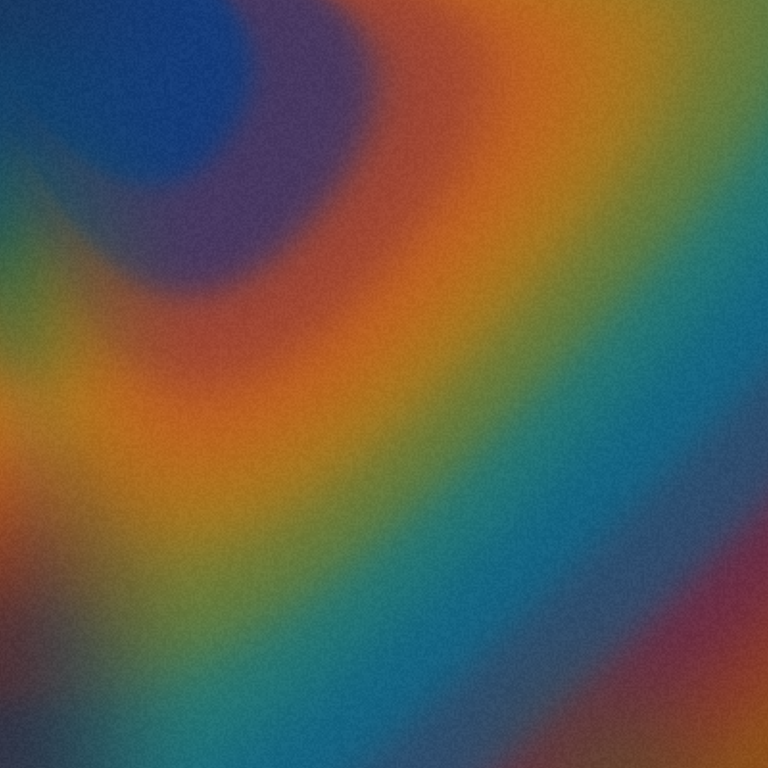
A WebGL 2 fragment shader for this background:

```glsl
#version 300 es
precision highp float;
// Soft rainbow background: a diagonal spectrum whose bands bow around a blue
// corner, blended into a second, vertical spectrum along the left edge.
// Both are Gaussian-weighted colour ramps, finished with fine film grain.

uniform vec2 u_resolution;
out vec4 outColor;

// Colour stops: rgb, then position along the ramp.
const vec4 DIAGONAL[12] = vec4[12](
  vec4(0.08, 0.235, 0.48, 0.36),
  vec4(0.28, 0.22, 0.38, 0.60),
  vec4(0.62, 0.27, 0.20, 0.79),
  vec4(0.76, 0.38, 0.12, 0.92),
  vec4(0.66, 0.47, 0.11, 1.02),
  vec4(0.39, 0.48, 0.23, 1.14),
  vec4(0.13, 0.46, 0.46, 1.28),
  vec4(0.07, 0.39, 0.52, 1.40),
  vec4(0.18, 0.30, 0.43, 1.57),
  vec4(0.42, 0.17, 0.27, 1.74),
  vec4(0.54, 0.22, 0.16, 1.85),
  vec4(0.57, 0.32, 0.09, 1.97));

const vec4 LEFT_EDGE[10] = vec4[10](
  vec4(0.19, 0.20, 0.27, 0.00),
  vec4(0.31, 0.19, 0.21, 0.17),
  vec4(0.50, 0.23, 0.15, 0.27),
  vec4(0.67, 0.33, 0.12, 0.36),
  vec4(0.72, 0.44, 0.11, 0.46),
  vec4(0.45, 0.43, 0.17, 0.57),
  vec4(0.24, 0.39, 0.25, 0.65),
  vec4(0.11, 0.32, 0.38, 0.74),
  vec4(0.07, 0.26, 0.42, 0.87),
  vec4(0.09, 0.22, 0.38, 1.00));

const float DIAGONAL_BLUR = 0.085;
const float EDGE_BLUR = 0.070;
const vec2 EDGE_FADE = vec2(-0.03, 0.28);

const float BOW_AXIS = 0.065;    // offset of the symmetry line of the bands
const float BOW_STRENGTH = 11.9; // curvature at the upper left corner
const float BOW_DECAY = 4.2;     // flattening towards the lower right
const float BOW_LEFT = 1.9;      // extra curvature on the left side

const vec3 OLIVE = vec3(0.34, 0.30, 0.17);
const vec2 OLIVE_CENTER = vec2(0.80, -0.02);
const float OLIVE_RADIUS = 0.13;

const float GRAIN_CELLS = 400.0;
const float GRAIN_AMOUNT = 0.045;

// Adds one colour stop with a smooth falloff around its position.
void addStop(inout vec4 sum, vec4 stop, float at, float blur) {
  float offset = (at - stop.w) / blur;
  sum += vec4(stop.rgb, 1.0) * exp(-offset * offset);
}

vec3 diagonalColor(float at) {
  vec4 sum = vec4(0.0);
  at = clamp(at, DIAGONAL[0].w, DIAGONAL[11].w);
  for (int i = 0; i < 12; i++) addStop(sum, DIAGONAL[i], at, DIAGONAL_BLUR);
  return sum.rgb / sum.w;
}

vec3 edgeColor(float at) {
  vec4 sum = vec4(0.0);
  for (int i = 0; i < 10; i++) addStop(sum, LEFT_EDGE[i], at, EDGE_BLUR);
  return sum.rgb / sum.w;
}

// Distance along the falling diagonal, bent by the bow.
float bandPosition(vec2 uv) {
  float along = uv.x + 1.0 - uv.y;
  float across = uv.x + uv.y - 1.0 - BOW_AXIS;
  float bow = BOW_STRENGTH * exp(-BOW_DECAY * along);
  bow *= mix(BOW_LEFT, 1.0, smoothstep(-0.1, 0.1, across));
  return along + bow * across * across;
}

float hash(vec2 p) {
  vec3 q = fract(vec3(p.xyx) * 0.1031);
  q += dot(q, q.yzx + 33.33);
  return fract((q.x + q.y) * q.z);
}

// Smooth value noise in the range 0 to 1.
float grain(vec2 p) {
  vec2 cell = floor(p);
  vec2 f = smoothstep(0.0, 1.0, fract(p));
  float low = mix(hash(cell), hash(cell + vec2(1.0, 0.0)), f.x);
  float high = mix(hash(cell + vec2(0.0, 1.0)), hash(cell + 1.0), f.x);
  return mix(low, high, f.y);
}

void main() {
  vec2 uv = gl_FragCoord.xy / u_resolution;

  // Two spectra, blended near the left edge
  vec3 color = diagonalColor(bandPosition(uv));
  float edge = 1.0 - smoothstep(EDGE_FADE.x, EDGE_FADE.y, uv.x);
  color = mix(color, edgeColor(uv.y), edge);

  // Muted olive glow at the lower edge
  vec2 toOlive = (uv - OLIVE_CENTER) / OLIVE_RADIUS;
  color = mix(color, OLIVE, 0.6 * exp(-dot(toOlive, toOlive)));

  // Film grain
  color += GRAIN_AMOUNT * (grain(uv * GRAIN_CELLS) - 0.5);
  outColor = vec4(clamp(color, 0.0, 1.0), 1.0);
}
```
